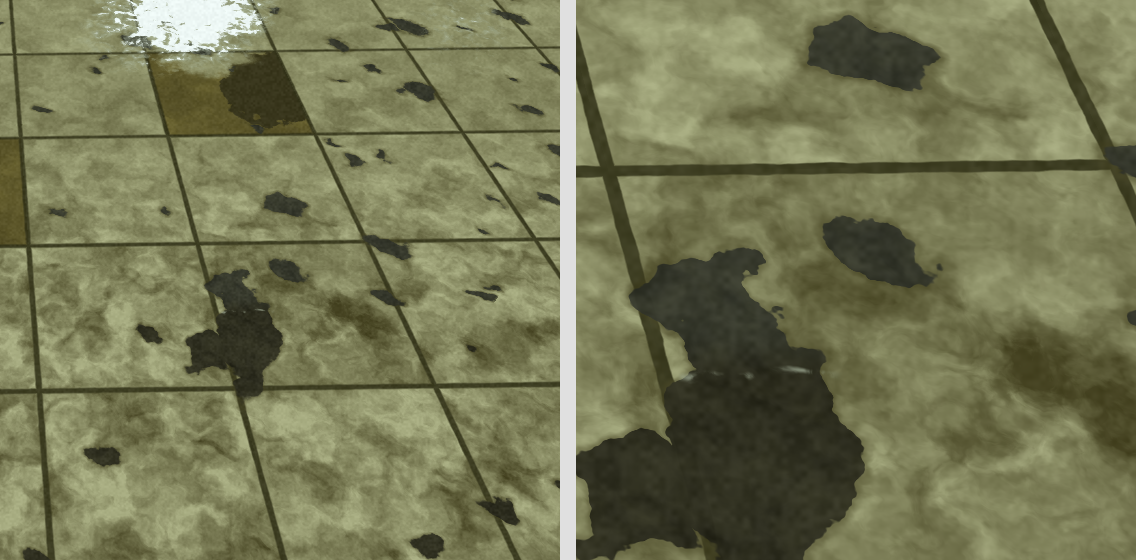
Left: the whole. Right: its middle third, enlarged.
Reproduce this texture procedurally as a Shadertoy shader.

```glsl
#define GROUT_HALF 0.014
#define STAIN_CELLS 3.2
#define MOTTLE_SCALE 6.0
#define MOTTLE_GAIN 1.5
#define GRAIN 0.05
#define PALE vec3(0.66, 0.68, 0.51)
#define GRIME vec3(0.27, 0.26, 0.13)
#define GROUT vec3(0.20, 0.20, 0.10)
#define STAIN vec3(0.16, 0.16, 0.11)
#define WET vec3(0.34, 0.31, 0.13)
#define SHEEN vec3(0.66, 0.71, 0.62)
#define GLARE vec3(0.93, 0.97, 0.96)

float hash(vec2 p) {
    return fract(sin(dot(p, vec2(127.1, 311.7))) * 43758.5453);
}

float noise(vec2 p) {
    vec2 i = floor(p), f = fract(p);
    f = f * f * (3.0 - 2.0 * f);
    return mix(mix(hash(i), hash(i + vec2(1, 0)), f.x),
               mix(hash(i + vec2(0, 1)), hash(i + vec2(1, 1)), f.x), f.y);
}

float fbm(vec2 p) {
    float sum = 0.0, amp = 0.5;
    for (int i = 0; i < 5; i++) {
        sum += amp * noise(p);
        p = mat2(1.6, 1.2, -1.2, 1.6) * p + 7.3;
        amp *= 0.5;
    }
    return sum / 0.97;
}

// Approximate signed distance to an ellipse
float ellipse(vec2 p, vec2 center, vec2 radius) {
    return (length((p - center) / radius) - 1.0) * min(radius.x, radius.y);
}

// Soft bump, 1 at the center
float glow(vec2 p, vec2 center, vec2 radius) {
    vec2 d = (p - center) / radius;
    return exp(-dot(d, d));
}

// Irregular drips scattered over jittered cells of the floor
float drips(vec2 floorPos, float density) {
    vec2 g = floorPos * STAIN_CELLS, cell = floor(g);
    float d = 1.0;
    for (int y = -1; y <= 1; y++)
    for (int x = -1; x <= 1; x++) {
        vec2 id = cell + vec2(x, y);
        float size = hash(id + 31.7);
        if (hash(id + 5.3) > density) continue;
        vec2 q = g - id - vec2(hash(id + 1.9), hash(id + 8.4));
        q.y -= 0.4 * q.x;
        float r = mix(0.07, 0.32, size * size);
        d = min(d, length(q * vec2(0.75, 1.0)) - r);
    }
    return d / STAIN_CELLS;
}

void mainImage(out vec4 fragColor, in vec2 fragCoord) {
    vec2 p = fragCoord / iResolution.xy;
    p.y = 1.0 - p.y;
    float px = 1.2 / min(iResolution.x, iResolution.y);

    // Perspective floor: one tile per unit, w is the tile width on canvas
    float y = p.y + 0.013 * (p.x - 0.5);
    float w = 0.2148 + 0.2 * y;
    vec2 uv = vec2((p.x - 0.0195 - 0.073 * y) / w, (4.291 - 1.0 / w) / 0.487);
    vec2 tile = floor(uv);
    vec2 tileSize = vec2(w, 2.435 * w * w);
    vec2 warp = vec2(fbm(uv * 9.0), fbm(uv * 9.0 + 40.0)) - 0.5;
    vec2 pw = p + 0.05 * warp;

    // Mottled stone, dirtier towards the viewer and in two patches
    float mottle = fbm(uv * MOTTLE_SCALE + 1.5 * warp + 3.0 * tile);
    float fine = fbm(uv * 21.0 + 2.0 * warp);
    float dirt = 0.55 * glow(p, vec2(0.59, 0.58), vec2(0.11, 0.10))
               + 0.40 * glow(p, vec2(0.83, 0.61), vec2(0.12, 0.06))
               + 0.12 * smoothstep(0.5, 1.0, p.y);
    float shade = 0.68 + MOTTLE_GAIN * (mottle - 0.5) * mix(0.4, 1.0, smoothstep(0.1, 0.8, p.y));
    shade += 0.8 * (fine - 0.5) * smoothstep(0.0, 0.7, p.y) + 0.08 * (hash(tile) - 0.5);
    shade -= dirt * smoothstep(0.25, 0.65, fine);
    vec3 col = mix(GRIME, PALE, clamp(shade, 0.0, 1.0));

    // Wet brown tiles, one with a darker pool
    float wetTile = float(tile == vec2(1, 0) || tile == vec2(-1, 1));
    float poolTile = float(tile == vec2(1, 0));
    float lit = poolTile * smoothstep(0.01, -0.01, ellipse(pw, vec2(0.37, 0.09), vec2(0.09, 0.035)));
    col = mix(col, WET * (0.8 + 0.4 * mottle), 0.85 * wetTile * (1.0 - lit));
    float pool = ellipse(pw, vec2(0.49, 0.16), vec2(0.10, 0.065));
    col = mix(col, vec3(0.22, 0.21, 0.11), poolTile * (1.0 - lit) * smoothstep(px, -px, pool));

    // Grout with uneven darkness
    vec2 gap = (0.5 - abs(fract(uv) - 0.5)) * tileSize;
    vec2 halfWidth = GROUT_HALF * tileSize * (0.8 + 0.5 * fine);
    vec2 seam = smoothstep(halfWidth + px, halfWidth - px, gap);
    col = mix(col, GROUT, max(seam.x, seam.y) * (0.75 + 0.25 * mottle));

    // Scattered drips, denser along a band on the right
    float density = 0.20 + 0.35 * glow(p, vec2(0.80, 0.30), vec2(0.14, 0.28));
    float stain = drips(uv + 0.16 * warp, density) * w;

    // Large spill with a bulge, a spur and a tail along the seam
    float spill = ellipse(pw, vec2(0.445, 0.605), vec2(0.052, 0.075));
    spill = min(spill, ellipse(pw, vec2(0.37, 0.627), vec2(0.034, 0.037)));
    spill = min(spill, ellipse(pw, vec2(0.445, 0.67), vec2(0.02, 0.05)));
    vec2 spur = pw - vec2(0.42, 0.525);
    spill = min(spill, ellipse(vec2(spur.x, spur.y - 0.6 * spur.x), vec2(0), vec2(0.045, 0.035)));
    stain = min(stain, spill);
    vec3 stainCol = STAIN * (0.75 + 0.6 * fine);
    stainCol += vec3(0.03, 0.04, 0.05) * smoothstep(0.56, 0.53, p.y);
    col = mix(col, GRIME, 0.45 * smoothstep(0.009, 0.0, stain));
    col = mix(col, stainCol, 0.93 * smoothstep(px, -px, stain));

    // Glints on the wet rim of the spill
    float rim = smoothstep(0.004, 0.0, abs(p.y - 0.557 - 0.02 * warp.y));
    rim *= smoothstep(0.055, 0.035, abs(p.x - 0.44)) * smoothstep(0.4, 0.65, fine);
    col = mix(col, SHEEN, 0.7 * rim);

    // Window glare broken up by the wet surface
    float light = glow(p, vec2(0.38, 0.02), vec2(0.10, 0.085))
                + 0.65 * glow(p, vec2(0.25, 0.03), vec2(0.10, 0.09))
                + 0.35 * glow(p, vec2(0.83, 0.05), vec2(0.12, 0.10));
    float broken = light + 1.1 * (fine - 0.5) + 0.5 * (mottle - 0.5);
    col = mix(col, SHEEN, 0.65 * smoothstep(0.25, 0.8, broken) * smoothstep(0.05, 0.4, light));
    col = mix(col, GLARE, smoothstep(0.62, 0.85, broken) * smoothstep(0.15, 0.5, light));

    // Fine grain
    col += GRAIN * (noise(p * 260.0) - 0.5);
    fragColor = vec4(clamp(col, 0.0, 1.0), 1.0);
}
```
